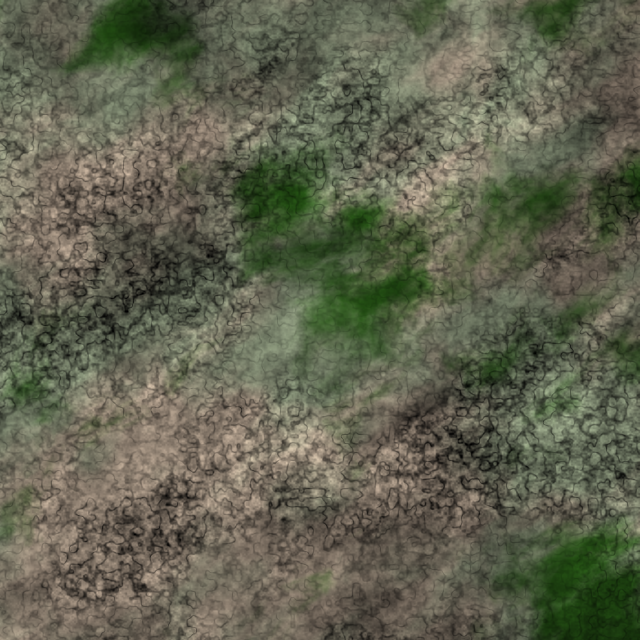
Reproduce this texture procedurally as a Shadertoy shader.

```glsl
// Weathered grey-green stone with pinkish patches, gritty veins and dark moss.

const vec3 SAGE_STONE = vec3(0.365, 0.396, 0.325);
const vec3 PINK_STONE = vec3(0.455, 0.408, 0.360);
const vec3 MOSS_COLOR = vec3(0.100, 0.225, 0.055);

const float STREAK_ANGLE = 0.6;                 // radians above horizontal
const vec2 STREAK_SCALE = vec2(0.8, 1.2);       // along, across the streaks
const float MOSS_FREQ = 5.0;
const float TINT_FREQ = 5.5;
const float CLOUD_FREQ = 8.0;
const float GRAIN_FREQ = 85.0;
const float VEIN_FREQ = 70.0;

const vec2 MOSS_RANGE = vec2(0.52, 0.75);
const float CLOUD_CONTRAST = 1.45;
const float GRAIN_CONTRAST = 0.95;
const float VEIN_CONTRAST = 0.32;
const float WARP = 0.035;

float hash(vec2 p) {
    return fract(sin(dot(p, vec2(127.1, 311.7))) * 43758.5453);
}

float valueNoise(vec2 p) {
    vec2 cell = floor(p);
    vec2 f = fract(p);
    f = f * f * (3.0 - 2.0 * f);
    float low = mix(hash(cell), hash(cell + vec2(1.0, 0.0)), f.x);
    float high = mix(hash(cell + vec2(0.0, 1.0)), hash(cell + 1.0), f.x);
    return mix(low, high, f.y);
}

// Normalised fractal sum, so the mean stays at one half.
float fbm(vec2 p, int octaves, float gain) {
    float sum = 0.0;
    float total = 0.0;
    float weight = 1.0;
    for (int i = 0; i < octaves; i++) {
        sum += weight * valueNoise(p);
        total += weight;
        weight *= gain;
        p = p * 2.03 + vec2(17.3, 9.1);
    }
    return sum / total;
}

void mainImage(out vec4 fragColor, in vec2 fragCoord) {
    vec2 uv = fragCoord / iResolution.y;

    // Streak-aligned coordinates, warped to hide the noise lattice
    float c = cos(STREAK_ANGLE);
    float s = sin(STREAK_ANGLE);
    vec2 p = vec2(c * uv.x + s * uv.y, c * uv.y - s * uv.x) * STREAK_SCALE;
    vec2 warp = vec2(fbm(uv * 9.0 + 3.7, 3, 0.5), fbm(uv * 9.0 + 41.2, 3, 0.5));
    p += WARP * (warp - 0.5) * 2.0;

    // Broad patches
    float mossField = fbm(p * MOSS_FREQ + 23.0, 6, 0.55);
    float moss = smoothstep(MOSS_RANGE.x, MOSS_RANGE.y, mossField);
    float pink = smoothstep(0.32, 0.68, fbm(p * TINT_FREQ + 71.0, 5, 0.55));
    float cloud = fbm(p * CLOUD_FREQ + 5.0, 5, 0.65) - 0.5;

    // Fine grit and thin dark veins, stronger in some areas
    float grain = fbm(uv * GRAIN_FREQ + 13.0, 3, 0.8) - 0.5;
    float ridge = abs(2.0 * fbm(uv * VEIN_FREQ + 57.0, 2, 0.6) - 1.0);
    float vein = smoothstep(0.0, 0.3, ridge) - 0.65;
    float roughness = mix(0.6, 1.4, smoothstep(0.35, 0.65, fbm(p * 7.0 + 97.0, 3, 0.5)));
    float grit = roughness * (GRAIN_CONTRAST * grain + VEIN_CONTRAST * vein);

    // Shade the stone, then lay softer moss over it
    float shade = 1.0 + CLOUD_CONTRAST * cloud;
    vec3 stone = mix(SAGE_STONE, PINK_STONE, pink) * (shade + grit);
    vec3 mossy = MOSS_COLOR * (shade + 0.6 * grit);
    fragColor = vec4(clamp(mix(stone, mossy, moss), 0.0, 1.0), 1.0);
}
```
